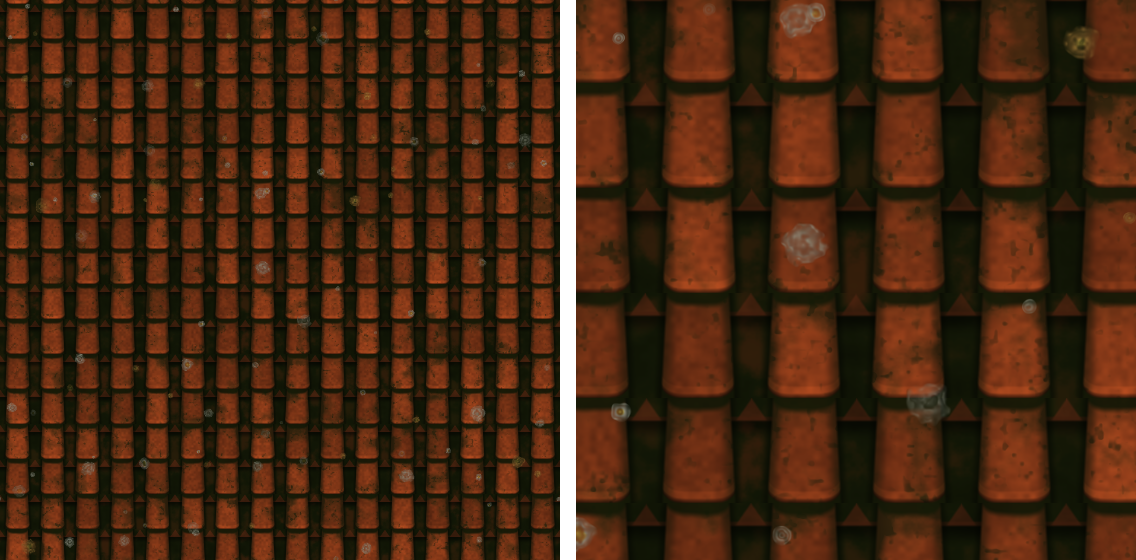
Left: the whole. Right: its middle third, enlarged.
Give the GLSL for this texture, as a three.js fragment shader.

```glsl
// Mossy terracotta barrel-tile roof, 16 by 16 tiles, dotted with pale lichen.
varying vec2 vUv;

float hash(vec2 p) {
  return fract(sin(dot(p, vec2(127.1, 311.7))) * 43758.55);
}

// Value noise with n cells per canvas, wrapping at the edges
float noise(vec2 uv, float n) {
  vec2 p = uv * n, i = floor(p), f = fract(p);
  f = f * f * (3.0 - 2.0 * f);
  vec2 a = mod(i, n), b = mod(i + 1.0, n);
  return mix(mix(hash(a), hash(vec2(b.x, a.y)), f.x),
             mix(hash(vec2(a.x, b.y)), hash(b), f.x), f.y);
}

float fbm(vec2 uv, float n) {
  float sum = 0.0, amp = 0.5;
  for (int i = 0; i < 5; i++) {
    sum += amp * noise(uv, n);
    uv = fract(uv + vec2(0.37, 0.71));
    n *= 2.0;
    amp *= 0.5;
  }
  return sum / 0.97;
}

// Scattered rosettes, each kept inside its own cell of an n by n grid
vec3 addLichen(vec3 col, vec2 uv, float n, float chance) {
  vec2 id = mod(floor(uv * n), n);
  float kind = hash(id + 31.7);
  vec2 centre = 0.2 + 0.6 * vec2(hash(id + 5.3), hash(id + 9.1));
  float radius = mix(0.06, 0.15, hash(id + 17.9));
  float ragged = noise(uv, 128.0) * 0.4 + noise(uv, 256.0) * 0.4 - 0.4;
  float r = length(fract(uv * n) - centre) / radius + ragged * 0.6;
  float grain = noise(uv, 384.0);
  float body = 1.0 - smoothstep(0.75, 1.0, r);
  float rings = 0.6 + 0.4 * sin(r * 13.0 + grain * 3.0);
  vec3 pale = mix(vec3(0.50, 0.51, 0.46), vec3(0.50, 0.37, 0.17), step(0.68, kind));
  pale = mix(pale, vec3(0.58, 0.50, 0.20), step(0.45, kind) * (1.0 - smoothstep(0.2, 0.5, r)));
  float opacity = mix(0.3, 0.85, hash(id + 23.3)) * (0.45 + 0.55 * rings) * (0.6 + 0.5 * grain);
  return mix(col, pale * (0.8 + 0.4 * grain), body * opacity * step(hash(id + 2.6), chance));
}

void main() {
  vec3 moss = vec3(0.075, 0.095, 0.025);
  vec3 clay = vec3(0.51, 0.215, 0.09);

  // Tile grid; y = 0 is the lowest point of each lip
  vec2 grid = vUv * 16.0 + vec2(0.0, 0.125);
  vec2 id = mod(floor(grid), 16.0);
  float x = fract(grid.x) - 0.5, y = fract(grid.y);
  float tone = hash(id + 3.1);
  x += 0.02 * (hash(id + 7.7) - 0.5);

  float patches = fbm(vUv, 8.0);
  float blotch = fbm(fract(vUv + 0.23), 48.0);
  float grain = noise(vUv, 256.0);
  float speck = noise(vUv, 192.0) * 0.6 + noise(vUv, 384.0) * 0.4;

  // Channel tiles in the gaps: dark moss with rusty stains
  float gapX = 0.5 - abs(x);
  vec2 gapId = mod(vec2(floor(grid.x + 0.5), floor(grid.y + 0.2)), 16.0);
  float rust = smoothstep(0.42, 0.72, blotch) * mix(0.15, 0.6, hash(gapId + 13.0));
  rust *= 1.0 - smoothstep(0.06, 0.18, gapX);
  vec3 col = mix(moss * (0.65 + 0.6 * blotch), vec3(0.29, 0.12, 0.05), rust);

  // Pointed channel ends with a thin lip and a shadow below
  float rise = (y - 0.79) / 0.2;
  float wedge = 1.0 - smoothstep(-0.015, 0.02, gapX - 0.14 * (1.0 - rise));
  wedge *= smoothstep(-0.1, 0.06, rise);
  col = mix(col, vec3(0.30, 0.135, 0.06) * (0.55 + 0.7 * blotch), wedge * 0.75);
  float lipLine = 1.0 - smoothstep(0.01, 0.035, abs(y - 0.80));
  col = mix(col, vec3(0.25, 0.11, 0.05), lipLine * 0.5);
  col *= 1.0 - 0.5 * smoothstep(0.60, 0.77, y) * (1.0 - smoothstep(0.77, 0.80, y));

  // Tapered barrel tile, its lip curling up at both corners
  float halfWidth = mix(0.348, 0.295, y);
  float across = abs(x) / halfWidth;
  float curl = 0.09 * pow(min(across, 1.1), 5.0);
  float lip = y - curl;
  float side = abs(x) - halfWidth;
  float inside = 1.0 - smoothstep(-0.018, 0.018, side);

  // Clay, weathered by broad moss, fine specks and dirt near the rims
  vec3 tile = clay * mix(0.84, 1.12, tone) * (0.70 + 0.40 * blotch + 0.22 * grain);
  float dirt = smoothstep(0.46, 0.76, blotch * 0.65 + patches * 0.35) * 0.65;
  dirt += smoothstep(0.60, 0.85, speck) * 0.45 * smoothstep(0.3, 0.6, blotch);
  dirt += smoothstep(0.62, 1.0, across) * (0.35 + 0.5 * blotch);
  dirt += smoothstep(0.60, 0.90, lip) * 0.45 * blotch;
  tile = mix(tile, vec3(0.15, 0.125, 0.045), clamp(dirt, 0.0, 0.88));
  tile *= 1.0 - 0.22 * smoothstep(0.0, 1.0, across * across);

  // Worn rim, contact line and shadow cast by the tile above
  tile *= 1.0 + 0.16 * (1.0 - smoothstep(0.02, 0.05, abs(lip - 0.075)));
  tile *= mix(0.5, 1.0, smoothstep(0.0, 0.05, lip));
  float shade = smoothstep(0.84, 0.92, lip + 0.04 * (blotch - 0.5));
  shade = max(shade, 1.0 - smoothstep(-0.015, 0.018, lip));
  tile = mix(tile, moss * (0.7 + 0.5 * blotch), shade * 0.92);
  col *= mix(0.6, 1.0, smoothstep(0.0, 0.09, side));
  col = mix(col, tile, inside);

  // Large lichen rosettes, then small ones
  col = addLichen(col, vUv, 10.0, 0.42);
  col = addLichen(col, fract(vUv + vec2(0.013, 0.027)), 20.0, 0.16);
  gl_FragColor = vec4(col, 1.0);
}
```
